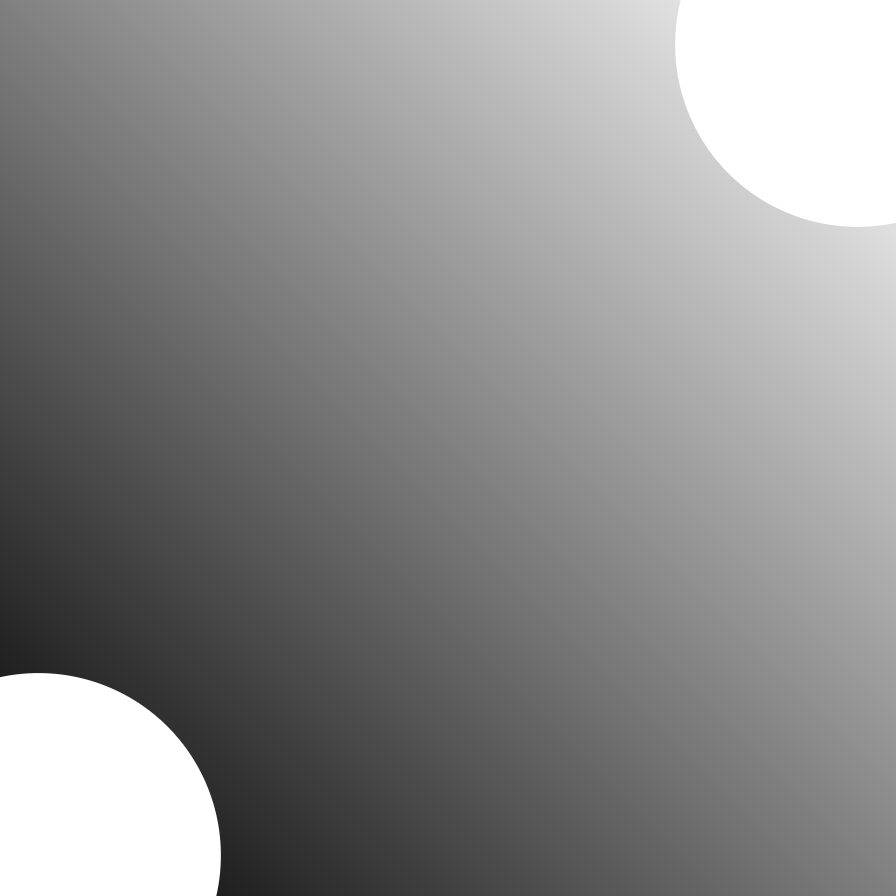
Write a WebGL 1 fragment shader that draws this background.

```glsl
precision highp float;
// Diagonal grey gradient with white discs in two opposite corners.

uniform vec2 u_resolution;

const vec3 DISC_COLOR = vec3(1.0);
const float DISC_RADIUS = 0.2035;
const vec2 LOWER_DISC = vec2(0.043, 0.0453);
const vec2 UPPER_DISC = vec2(0.957, 0.9503);

// Brightness rising evenly from the lower left to the upper right.
float diagonalRamp(vec2 uv) {
    return 0.5 * (uv.x + uv.y);
}

// Smooth coverage of a disc, with an edge one pixel wide.
float discMask(vec2 uv, vec2 center, float radius, float pixel) {
    float dist = length(uv - center) - radius;
    return clamp(0.5 - dist / pixel, 0.0, 1.0);
}

void main() {
    vec2 uv = gl_FragCoord.xy / u_resolution;
    float pixel = 1.0 / min(u_resolution.x, u_resolution.y);

    vec3 color = vec3(diagonalRamp(uv));
    float discs = max(discMask(uv, LOWER_DISC, DISC_RADIUS, pixel),
                      discMask(uv, UPPER_DISC, DISC_RADIUS, pixel));

    gl_FragColor = vec4(mix(color, DISC_COLOR, discs), 1.0);
}
```
